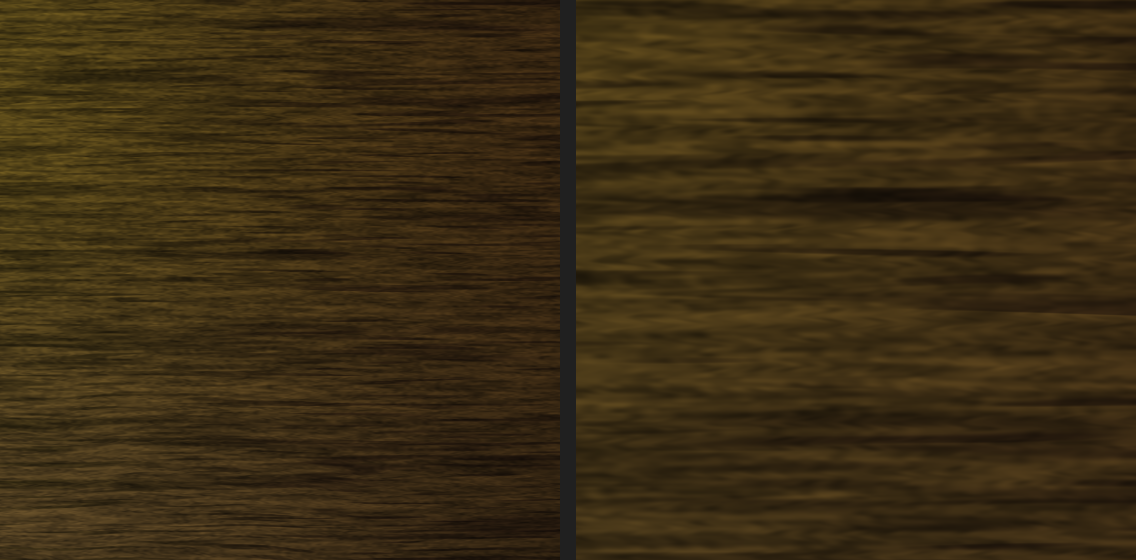
Left, the full canvas; right, a detail of the centre.
Reproduce this texture procedurally as a WebGL 2 fragment shader.

```glsl
#version 300 es
precision highp float;
// Dark olive-brown wood veneer with fine horizontal grain, lit from the upper left.

uniform vec2 u_resolution;
out vec4 fragColor;

// Base wood colour at the four corners
const vec3 TOP_LEFT     = vec3(0.312, 0.255, 0.086);
const vec3 TOP_RIGHT    = vec3(0.208, 0.142, 0.062);
const vec3 BOTTOM_LEFT  = vec3(0.290, 0.225, 0.118);
const vec3 BOTTOM_RIGHT = vec3(0.192, 0.136, 0.066);

// Colour of the dark grain on the lit and the shaded side
const vec3 DARK_LIT   = vec3(0.135, 0.112, 0.042);
const vec3 DARK_SHADE = vec3(0.070, 0.040, 0.028);

// Grain cells across and up the canvas
const vec2 BAND_SCALE   = vec2(2.2, 44.0);
const vec2 STREAK_SCALE = vec2(5.0, 100.0);
const vec2 PORE_SCALE   = vec2(8.0, 190.0);
const vec2 FIBRE_SCALE  = vec2(24.0, 250.0);
const vec2 FLECK_SCALE  = vec2(110.0, 340.0);

const float BAND_DEPTH   = 0.50;
const float PORE_DEPTH   = 0.55;
const float STREAK_GAIN  = 0.26;
const float FIBRE_GAIN   = 0.50;
const float FLECK_GAIN   = 0.34;
const float WARP_TOP     = 0.003;
const float WARP_BOTTOM  = 0.016;

float hash(vec2 cell) {
    vec3 p = fract(vec3(cell.xyx) * vec3(0.1031, 0.1030, 0.0973));
    p += dot(p, p.yzx + 33.33);
    return fract((p.x + p.y) * p.z);
}

float valueNoise(vec2 p) {
    vec2 cell = floor(p);
    vec2 f = fract(p);
    f = f * f * (3.0 - 2.0 * f);
    float low  = mix(hash(cell), hash(cell + vec2(1.0, 0.0)), f.x);
    float high = mix(hash(cell + vec2(0.0, 1.0)), hash(cell + vec2(1.0, 1.0)), f.x);
    return mix(low, high, f.y);
}

// Noise stretched along the grain; every row slides so cell ends do not line up
float grain(vec2 p, vec2 scale, float seed) {
    vec2 q = p * scale + seed;
    q.x += 1.7 * valueNoise(vec2(seed, q.y * 0.7));
    return valueNoise(q);
}

// Gentle bending of the grain, stronger in the lower part
vec2 bendGrain(vec2 p) {
    float bend = valueNoise(p * vec2(3.0, 6.0) + 11.0) - 0.5;
    bend += 0.4 * (valueNoise(p * vec2(9.0, 14.0) + 47.0) - 0.5);
    float amount = mix(WARP_BOTTOM, WARP_TOP, smoothstep(0.05, 0.40, p.y));
    return p + vec2(0.0, bend * amount);
}

void main() {
    vec2 uv = gl_FragCoord.xy / u_resolution;
    vec2 p = bendGrain(uv);

    // Broad light falloff
    float across = smoothstep(-0.15, 1.05, uv.x);
    vec3 wood = mix(mix(BOTTOM_LEFT, BOTTOM_RIGHT, across),
                    mix(TOP_LEFT, TOP_RIGHT, across), smoothstep(0.0, 0.8, uv.y));
    vec3 dark = mix(DARK_LIT, DARK_SHADE, smoothstep(0.0, 0.7, uv.x));

    // Narrow dark bands with ragged edges, and thin dark pores
    float ragged = 0.35 * (grain(p, PORE_SCALE, 5.0) - 0.5);
    float band = smoothstep(0.55, 0.92, grain(p, BAND_SCALE, 23.0) + ragged);
    float pore = smoothstep(0.60, 0.92, grain(p, PORE_SCALE, 61.0));
    float darkness = 1.0 - (1.0 - BAND_DEPTH * band) * (1.0 - PORE_DEPTH * pore);

    // Fine light and dark fibres
    float shade = 1.04;
    shade += STREAK_GAIN * (grain(p, STREAK_SCALE, 83.0) - 0.5);
    shade += FIBRE_GAIN * (grain(p, FIBRE_SCALE, 131.0) - 0.5);
    shade += FLECK_GAIN * (grain(p, FLECK_SCALE, 173.0) - 0.5);

    fragColor = vec4(mix(wood, dark, darkness) * shade, 1.0);
}
```
